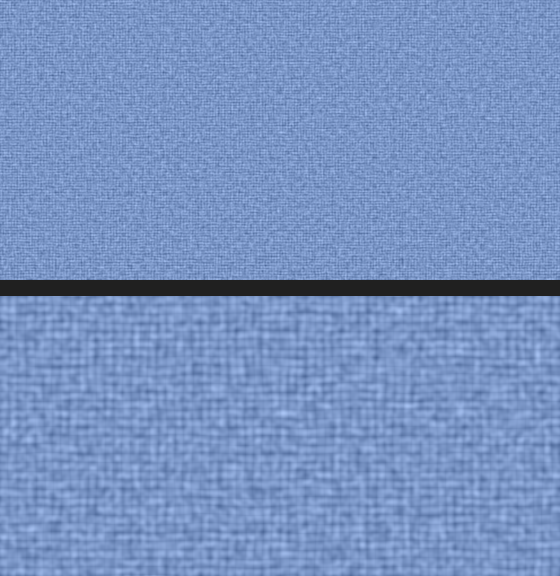
Top: the whole. Bottom: its middle third, enlarged.
Give the GLSL for this texture, as a Shadertoy shader.

```glsl
#define THREADS 96.0
#define WOBBLE 0.30
#define WEFT_DEPTH 0.080
#define WARP_DEPTH 0.048
#define FIBRE_DEPTH 0.085
#define GRAIN_DEPTH 0.100
#define CLOTH_BLUE vec3(0.478, 0.585, 0.775)

const float PI = 3.14159265;

// Random unit gradient for a lattice point
vec2 gradient(vec2 cell) {
    uvec2 k = uvec2(ivec2(cell));
    uint h = k.x * 1597u + k.y * 51749u;
    h = (h ^ (h >> 15)) * 73244475u;
    h = (h ^ (h >> 13)) * 40503u;
    h ^= h >> 16;
    float angle = float(h & 65535u) / 65536.0 * 2.0 * PI;
    return vec2(cos(angle), sin(angle));
}

float gradientNoise(vec2 p) {
    vec2 i = floor(p), f = p - i;
    vec2 u = f * f * f * (f * (f * 6.0 - 15.0) + 10.0);
    vec2 e = vec2(1.0, 0.0);
    float a = dot(gradient(i), f);
    float b = dot(gradient(i + e.xy), f - e.xy);
    float c = dot(gradient(i + e.yx), f - e.yx);
    float d = dot(gradient(i + e.xx), f - e.xx);
    return mix(mix(a, b, u.x), mix(c, d, u.x), u.y);
}

// Rounded thread with a narrow dark gap, centred on zero
float threadRelief(float across) {
    return abs(sin(PI * across)) - 2.0 / PI;
}

void mainImage(out vec4 fragColor, in vec2 fragCoord) {
    vec2 q = fragCoord / iResolution.y * THREADS;

    // Uneven yarn paths
    vec2 bend = WOBBLE * vec2(gradientNoise(q * vec2(0.31, 0.17) + 40.3),
                              gradientNoise(q * vec2(0.17, 0.31) + 90.7));
    vec2 yarn = q + bend;

    // Crossing threads, weft stronger than warp
    float shade = WEFT_DEPTH * threadRelief(yarn.y)
                + WARP_DEPTH * threadRelief(yarn.x);

    // Streaks along both thread directions, then fine grain
    shade += FIBRE_DEPTH * gradientNoise(yarn * vec2(0.43, 1.13) + 211.4);
    shade += FIBRE_DEPTH * gradientNoise(yarn * vec2(1.13, 0.43) + 377.6);
    shade += GRAIN_DEPTH * gradientNoise(q * 1.27 + 533.2);

    fragColor = vec4(clamp(CLOTH_BLUE + shade, 0.0, 1.0), 1.0);
}
```
